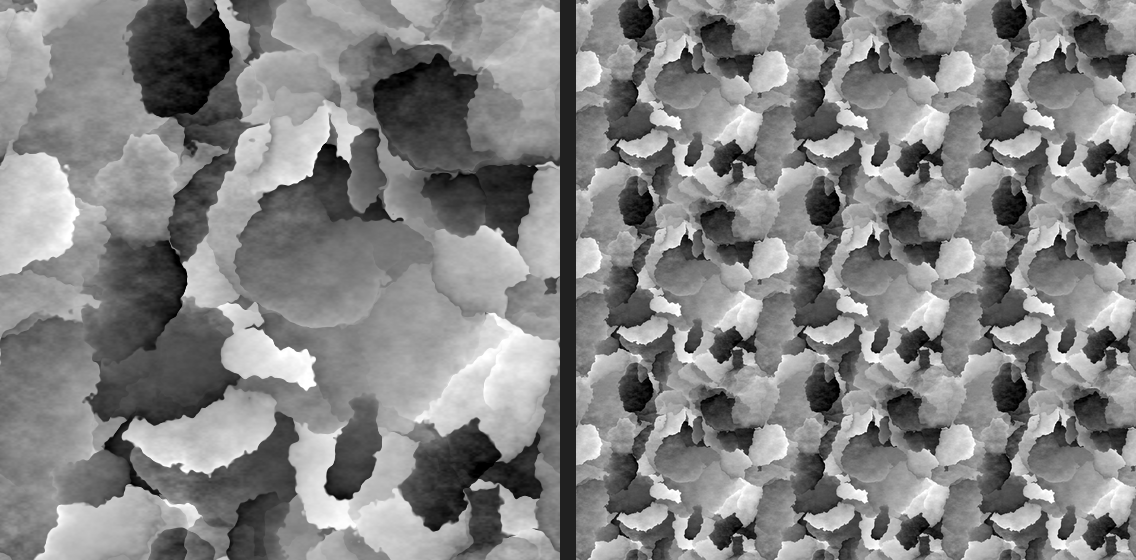
Left: one tile. Right: repeated 3 by 3.
Reproduce this texture procedurally as a Shadertoy shader.

```glsl
// Overlapping ragged patches of grey paint, like torn or dabbed layers.
// Each layer scatters shaded ellipses on a wrapping grid; wrapped noise
// bends and frays their outlines, then a fine mottle is added on top.

#define LAYERS 5
#define PRESENCE 0.74      // share of grid cells that hold a patch
#define BEND 0.13          // slow distortion of the outlines
#define FRAY 0.030         // fine raggedness of the outlines
#define EDGE 0.002         // softness of the outlines
#define TONE_LOW 0.10
#define TONE_HIGH 0.89
#define SLOPE 0.09         // gradient across a patch
#define RIM 0.17           // light and dark sides near the outline
#define MOTTLE 0.15

// Integer hash: three random values from 0 to 1
vec3 hash3(ivec3 key) {
    uvec3 v = uvec3(key) * 1664525u + 1013904223u;
    v.x += v.y * v.z; v.y += v.z * v.x; v.z += v.x * v.y;
    v ^= v >> 16u;
    v.x += v.y * v.z; v.y += v.z * v.x; v.z += v.x * v.y;
    return vec3(v >> 8u) / 16777216.0;
}

vec3 lattice(vec2 cell, vec2 period, int seed) {
    return hash3(ivec3(ivec2(mod(cell, period)), seed)) - 0.5;
}

// Value noise that repeats after a whole number of cells
vec3 noise3(vec2 uv, vec2 period, int seed) {
    vec2 p = uv * period, cell = floor(p), f = p - cell;
    f = f * f * (3.0 - 2.0 * f);
    vec2 e = vec2(1.0, 0.0);
    vec3 low = mix(lattice(cell, period, seed), lattice(cell + e.xy, period, seed), f.x);
    vec3 high = mix(lattice(cell + e.yx, period, seed), lattice(cell + e.xx, period, seed), f.x);
    return mix(low, high, f.y);
}

vec3 fbm3(vec2 uv, vec2 period, float gain, int seed) {
    vec3 sum = vec3(0.0);
    float amplitude = 1.0;
    for (int i = 0; i < 4; i++) {
        sum += amplitude * noise3(uv, period, seed + i);
        amplitude *= gain;
        period *= 2.0;
    }
    return sum;
}

// Paints one patch over the tone below it
float paintPatch(float below, vec2 p, vec2 cell, float grid, int layer) {
    vec2 id = mod(cell, grid);
    ivec3 key = ivec3(ivec2(id), 40 + layer * 2);
    vec3 place = hash3(key);
    vec3 look = hash3(key + ivec3(0, 0, 1));
    vec3 shade = hash3(key + ivec3(17, 31, 0));
    if (shade.z > PRESENCE) return below;

    // Ellipse in its own turned frame
    float angle = 6.2832 * place.z;
    vec2 axis = vec2(cos(angle), sin(angle));
    vec2 d = (p - cell - 0.2 - 0.6 * place.xy) / grid;
    vec2 radius = mix(0.42, 0.90, look.x) / grid * vec2(1.0, mix(0.38, 0.92, look.y));
    vec2 q = vec2(dot(d, axis), dot(d, vec2(-axis.y, axis.x))) / radius;
    float k = length(q);
    float cover = 1.0 - smoothstep(-EDGE, EDGE, (k - 1.0) * radius.y);

    // Evenly spread tones, with a lit side and a shaded side
    float spread = fract(dot(id, vec2(0.618, 0.414)) + 0.271 * float(layer) + 0.3 * look.z);
    float turn = 6.2832 * shade.x;
    float side = dot(q, vec2(cos(turn), sin(turn)));
    float tone = mix(TONE_LOW, TONE_HIGH, spread) + side * (SLOPE + RIM * k * k * k * k);
    float opacity = mix(0.6, 1.0, smoothstep(0.0, 0.4, shade.y));
    return mix(below, clamp(tone, 0.02, 0.99), cover * opacity);
}

void mainImage(out vec4 fragColor, in vec2 fragCoord) {
    vec2 uv = fragCoord / iResolution.xy;

    // Bent and frayed coordinates
    vec2 bend = BEND * noise3(uv, vec2(4.0), 1).xy;
    vec2 fray = FRAY * fbm3(uv, vec2(16.0), 0.65, 5).xy;
    vec2 warped = uv + bend + fray;

    // Ground tone, then patches layer by layer
    float tone = 0.5 + 0.7 * noise3(warped, vec2(5.0), 11).z;
    for (int layer = 0; layer < LAYERS; layer++) {
        float grid = 4.0 + float((layer * 2) % 3);
        float order = layer % 2 == 0 ? 1.0 : -1.0;
        vec2 p = warped * grid + 0.37 * float(layer);
        for (int j = -1; j <= 1; j++)
            for (int i = -1; i <= 1; i++) {
                vec2 cell = floor(p) + order * vec2(i, j);
                tone = paintPatch(tone, p, cell, grid, layer);
            }
    }

    // Mottle, slightly stretched sideways and weaker in light areas
    float mottle = fbm3(uv, vec2(22.0, 36.0), 0.75, 21).z;
    float cloud = 0.7 + noise3(uv, vec2(6.0), 30).x;
    tone += MOTTLE * mottle * cloud * mix(1.0, 0.6, smoothstep(0.45, 0.8, tone));

    fragColor = vec4(vec3(clamp(tone, 0.0, 1.0)), 1.0);
}
```
